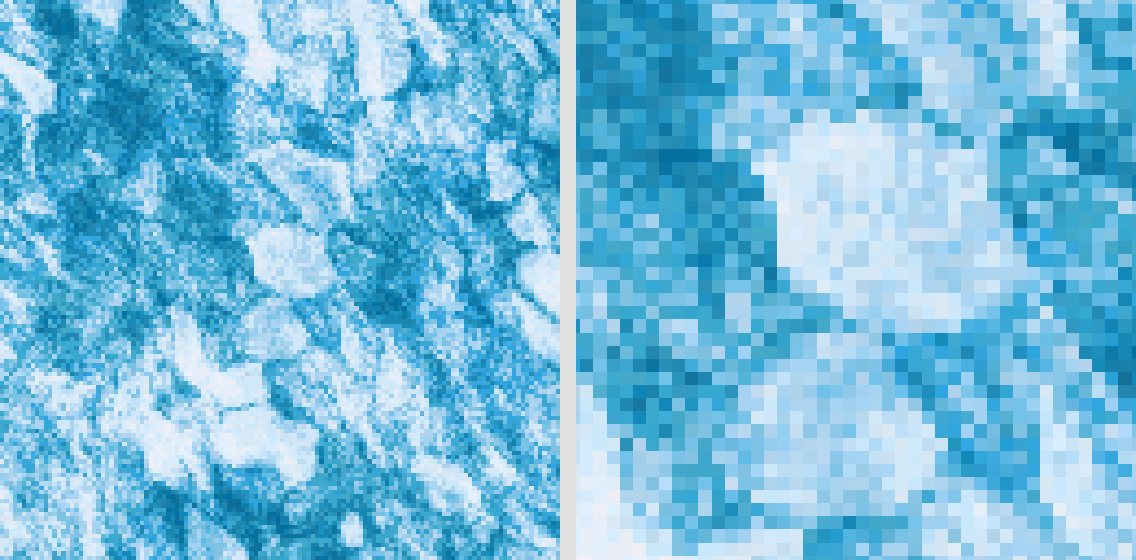
Left, the full canvas; right, a detail of the centre.
This texture is drawn by a Shadertoy shader. Its source:

```glsl
// Crushed blue ice seen as a fine mosaic of square tiles.
// Warped, slanted Voronoi shards, cracks and streaky noise are summed into one
// tone per tile, which is spread evenly and coloured by a blue ramp.

const float TILES = 128.0;                      // tiles across the canvas
const vec2 SHARD_DIR = vec2(0.545, -0.839);     // long axis of the shards

const vec3 ABYSS = vec3(0.03, 0.43, 0.61);
const vec3 DEEP  = vec3(0.10, 0.53, 0.70);
const vec3 TEAL  = vec3(0.24, 0.66, 0.80);
const vec3 AZURE = vec3(0.20, 0.65, 0.87);
const vec3 SKY   = vec3(0.48, 0.76, 0.90);
const vec3 PALE  = vec3(0.67, 0.83, 0.94);
const vec3 FROST = vec3(0.82, 0.91, 0.97);
const vec3 SNOW  = vec3(0.91, 0.94, 0.98);

float hash(vec2 p) {
    vec3 q = fract(p.xyx * 0.1031);
    q += dot(q, q.yzx + 33.33);
    return fract((q.x + q.y) * q.z);
}

vec2 hash2(vec2 p) {
    return vec2(hash(p + 17.3), hash(p + 71.9));
}

float noise(vec2 p) {
    vec2 i = floor(p), f = fract(p);
    f = f * f * (3.0 - 2.0 * f);
    float low = mix(hash(i), hash(i + vec2(1, 0)), f.x);
    float high = mix(hash(i + vec2(0, 1)), hash(i + vec2(1, 1)), f.x);
    return mix(low, high, f.y);
}

// Layered noise centred on zero
float fbm(vec2 p, int octaves) {
    float sum = 0.0, weight = 0.5, total = 0.0;
    for (int i = 0; i < octaves; i++) {
        sum += weight * noise(p);
        total += weight;
        weight *= 0.55;
        p = p * 2.03 + 19.7;
    }
    return sum / total - 0.5;
}

// Voronoi shard: x is its random brightness, y the distance to its border
vec2 shard(vec2 p) {
    vec2 home = floor(p);
    float nearest = 9.0, second = 9.0, bright = 0.0;
    for (int y = -1; y <= 1; y++) {
        for (int x = -1; x <= 1; x++) {
            vec2 cell = home + vec2(x, y);
            float d = length(cell + hash2(cell) - p);
            if (d < nearest) {
                second = nearest;
                nearest = d;
                bright = hash(cell + 5.1);
            } else {
                second = min(second, d);
            }
        }
    }
    return vec2(bright, second - nearest);
}

// Combined brightness of shards, cracks, streaks and grain, near zero mean
float iceTone(vec2 p, float grain) {
    vec2 warp = vec2(fbm(p * 5.0 + 3.0, 3), fbm(p * 5.0 + 40.0, 3));
    vec2 w = p + 0.13 * warp;
    vec2 slanted = vec2(dot(w, vec2(-SHARD_DIR.y, SHARD_DIR.x)), dot(w, SHARD_DIR)) + 4.0;

    vec2 big = shard(slanted * vec2(13.0, 8.0));
    vec2 small = shard(slanted * vec2(38.0, 25.0) + 50.0);
    float chunk = smoothstep(0.68, 0.88, big.x) * smoothstep(0.05, 0.28, big.y);
    float crack = 1.0 - smoothstep(0.0, 0.14, big.y);

    float broad = 1.35 * fbm(p * 4.0 + 11.0, 4);
    float streak = 1.5 * fbm(slanted * vec2(30.0, 12.0), 3);
    float chips = 0.5 * (small.x - 0.5) * smoothstep(-0.1, 0.2, small.y);
    float detail = streak + chips + 0.52 * (grain - 0.5);
    return broad + 0.25 * (big.x - 0.5) + 0.42 * chunk - 0.26 * crack
         + detail * (1.0 - 0.45 * chunk) - 0.02;
}

// Blue ramp with stops placed by the area each colour covers
vec3 iceColor(float t, float hue) {
    vec3 c = mix(ABYSS, DEEP, smoothstep(0.0, 0.06, t));
    c = mix(c, mix(TEAL, AZURE, hue), smoothstep(0.07, 0.21, t));
    c = mix(c, SKY, smoothstep(0.31, 0.52, t));
    c = mix(c, PALE, smoothstep(0.58, 0.76, t));
    c = mix(c, FROST, smoothstep(0.79, 0.91, t));
    return mix(c, SNOW, smoothstep(0.93, 1.0, t));
}

void mainImage(out vec4 fragColor, in vec2 fragCoord) {
    vec2 uv = fragCoord / min(iResolution.x, iResolution.y);
    vec2 tile = floor(uv * TILES);
    vec2 p = (tile + 0.5) / TILES;

    // Logistic curve spreads the bell-shaped tone evenly over 0..1
    float tone = iceTone(p, hash(tile + 0.5));
    float t = 1.0 / (1.0 + exp(-4.8 * tone));

    float hue = smoothstep(-0.12, 0.22, fbm(p * 7.0 + 60.0, 3) + 0.3 * (hash(tile + 9.2) - 0.5));
    vec3 color = iceColor(t, hue);

    // Slight warm and cool tint per tile
    float tint = hash(tile + 33.7) - 0.5;
    color += vec3(0.07, 0.0, -0.04) * tint;
    fragColor = vec4(clamp(color, 0.0, 1.0), 1.0);
}
```
